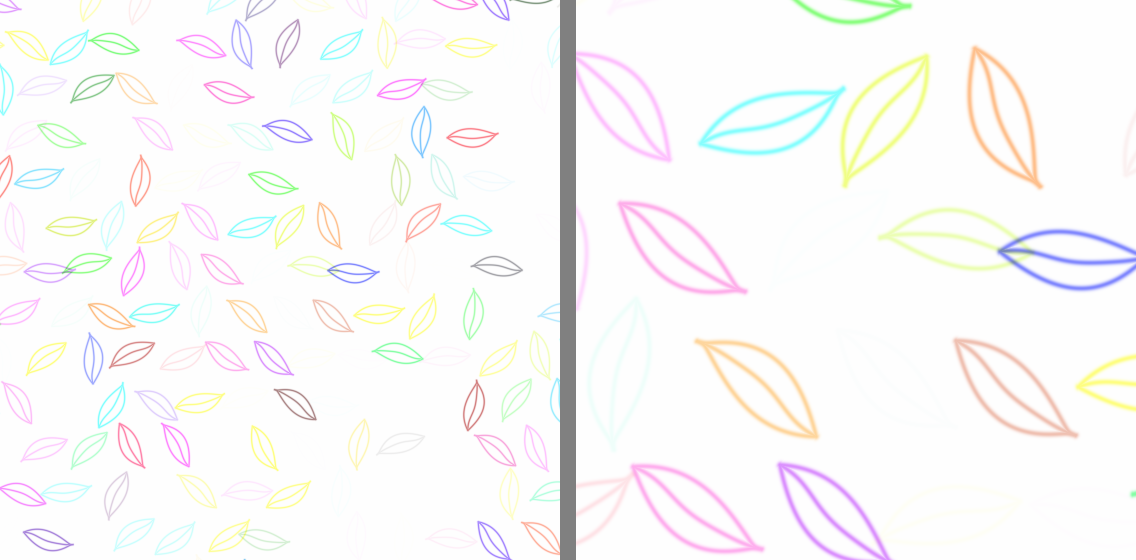
Left, the full canvas; right, a detail of the centre.
Reproduce this pattern procedurally as a Shadertoy shader.

```glsl
const float TAU = 6.2831853;
const float CELLS = 12.5;                  // leaves across the canvas
const vec2  JITTER = vec2(0.13, 0.08);     // placement scatter, in cells
const float LEAF_LENGTH = 0.091;           // tip to stem end, in canvas units
const float HALF_WIDTH = 0.2;              // the rest in leaf lengths
const float BODY_END = 0.95;               // where the blade turns into the stem
const float STEM_BLEND = 0.025;            // softness of that turn
const float SWAY = -0.055;                 // sideways bend of the blade
const float RIB_WAVE = 0.02;               // wobble of the middle rib
const float LINE_RADIUS = 0.0016;          // falloff of the stroke, in canvas units
const float LINE_STRENGTH = 0.5;           // cover at the middle of a stroke
const vec2  INK_RANGE = vec2(0.1, 0.55);   // pushes ink channels towards 0 or 1
const vec2  PALE_RANGE = vec2(0.3, 1.0);   // share of leaves that fade into the paper
const vec3  PAPER = vec3(0.997);

float hash(vec2 p) {
    return fract(sin(dot(p, vec2(127.1, 311.7))) * 43758.5453);
}

vec3 hash3(vec2 p) {
    return vec3(hash(p), hash(p + 37.3), hash(p + 71.9));
}

// Sideways offset of a stroke at t, 0 = tip, 1 = stem end.
// side: -1 and 1 are the outlines, 0 is the rib.
float strokeOffset(float t, float side) {
    float rest = BODY_END - t;
    rest = 0.5 * (rest + sqrt(rest * rest + STEM_BLEND * STEM_BLEND));
    float blade = HALF_WIDTH * 4.0 * t * rest;
    float bend = SWAY * 6.75 * t * t * (1.0 - t);
    float wave = RIB_WAVE * sin(t * TAU * 1.5) * (1.0 - t) * (1.0 - abs(side));
    return side * blade + bend + wave;
}

// Distance to one stroke, in leaf lengths, corrected for its slope.
float strokeDistance(vec2 p, float side) {
    float t = clamp(p.x, 0.0, 1.0);
    float e = 0.005;
    float slope = (strokeOffset(t + e, side) - strokeOffset(t - e, side)) / (2.0 * e);
    float across = (p.y - strokeOffset(t, side)) * inversesqrt(1.0 + slope * slope);
    return length(vec2(p.x - t, across));
}

// Distance to the leaf drawing, in canvas units.
float leafDistance(vec2 p, float angle) {
    float c = cos(angle), s = sin(angle);
    p = vec2(c * p.x + s * p.y, c * p.y - s * p.x) / LEAF_LENGTH;
    p.x += 0.5;
    float d = strokeDistance(p, 0.0);
    d = min(d, strokeDistance(p, 1.0));
    d = min(d, strokeDistance(p, -1.0));
    return d * LEAF_LENGTH;
}

// Mostly bright, often faded ink.
vec3 leafInk(vec2 id) {
    vec3 ink = smoothstep(INK_RANGE.x, INK_RANGE.y, hash3(id + 113.1));
    float pale = smoothstep(PALE_RANGE.x, PALE_RANGE.y, hash(id + 211.7));
    return mix(ink, vec3(1.0), pale);
}

void mainImage(out vec4 fragColor, in vec2 fragCoord) {
    float pixel = 1.0 / iResolution.y;
    vec2 grid = fragCoord * pixel * CELLS;
    float radius = max(LINE_RADIUS, 0.6 * pixel);
    vec3 color = PAPER;

    // Staggered rows; each leaf may reach into the neighbouring cells.
    for (int j = -1; j <= 1; j++) {
        float row = floor(grid.y) + float(j);
        float stagger = 0.5 * mod(row, 2.0);
        for (int i = -1; i <= 1; i++) {
            float column = floor(grid.x - stagger + 0.5) + float(i);
            vec2 id = vec2(column, row);
            vec3 pose = hash3(id + 5.7);
            vec2 center = vec2(column + stagger, row + 0.5)
                        + JITTER * (2.0 * pose.xy - 1.0);
            float d = leafDistance((grid - center) / CELLS, TAU * pose.z) / radius;
            color *= mix(vec3(1.0), leafInk(id), LINE_STRENGTH * exp(-d * d));
        }
    }
    fragColor = vec4(color, 1.0);
}
```
